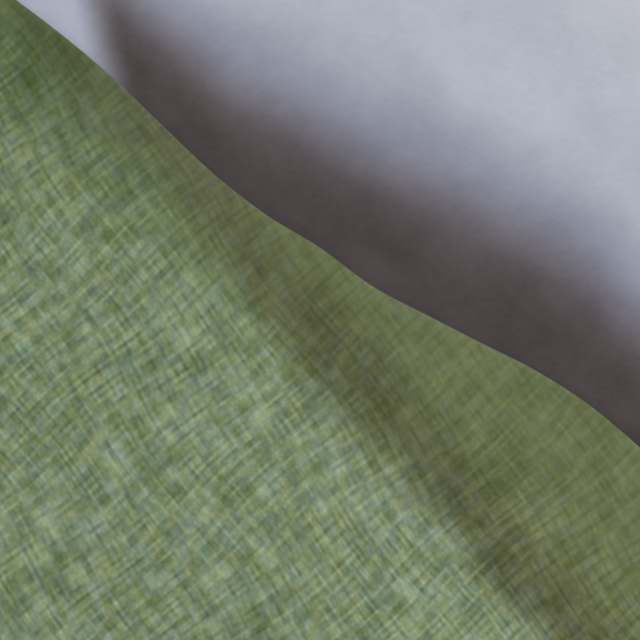
A Shadertoy shader for this texture:

```glsl
// Green woven cloth draped diagonally before a pale plaster wall.
// A spline gives the cloth's upper rim, soft ramps give the wall shadow and folds,
// and stretched noise with cellular flecks gives the weave.

float hash(vec2 p) {
    vec3 q = fract(vec3(p.xyx) * 0.1031);
    q += dot(q, q.yzx + 33.33);
    return fract((q.x + q.y) * q.z);
}

float valueNoise(vec2 p) {
    vec2 i = floor(p), f = fract(p);
    f = f * f * (3.0 - 2.0 * f);
    return mix(mix(hash(i), hash(i + vec2(1, 0)), f.x),
               mix(hash(i + vec2(0, 1)), hash(i + vec2(1, 1)), f.x), f.y);
}

// Distance to the nearest scattered point
float cellular(vec2 p) {
    vec2 i = floor(p);
    float nearest = 2.0;
    for (int y = -1; y <= 1; y++)
    for (int x = -1; x <= 1; x++) {
        vec2 c = i + vec2(x, y);
        nearest = min(nearest, length(c + vec2(hash(c), hash(c + 71.0)) - p));
    }
    return nearest;
}

float layered(vec2 p) {
    float sum = 0.0, amp = 0.5;
    for (int k = 0; k < 4; k++) {
        sum += amp * (valueNoise(p) - 0.5);
        p = mat2(1.6, 1.2, -1.2, 1.6) * p + 17.0;
        amp *= 0.55;
    }
    return sum;
}

// Height of the cloth's rim: Catmull-Rom through evenly spaced knots
float rimHeight(float x) {
    float knots[15] = float[15](1.075, 1.018, 0.956, 0.887, 0.808, 0.729, 0.664,
        0.613, 0.552, 0.508, 0.465, 0.423, 0.370, 0.301, 0.225);
    float t = clamp(x, 0.0, 0.9999) * 12.0;
    int k = int(t);
    float f = fract(t);
    float a = knots[k], b = knots[k + 1], c = knots[k + 2], d = knots[k + 3];
    return b + 0.5 * f * (c - a + f * (2.0 * a - 5.0 * b + 4.0 * c - d
             + f * (3.0 * (b - c) + d - a)));
}

vec3 wallColor(vec2 p, float above) {
    // Shadow band follows the rim and widens to the right
    float reach = above / mix(0.74, 1.04, smoothstep(0.15, 0.7, p.x));
    reach += 0.06 * layered(p * 5.0);
    float left = 1.0 - smoothstep(0.105, 0.185, p.x - 0.25 * (1.0 - p.y));
    vec3 col = mix(vec3(0.29, 0.265, 0.265), vec3(0.37, 0.345, 0.355),
                   smoothstep(0.06, 0.18, reach));
    col = mix(col, vec3(0.53, 0.54, 0.60), smoothstep(0.13, 0.27, reach));
    col = mix(col, vec3(0.69, 0.71, 0.755), smoothstep(0.22, 0.40, reach));
    col = mix(col, vec3(0.74, 0.75, 0.775), smoothstep(0.42, 0.75, reach));
    col = mix(col, vec3(0.66, 0.68, 0.74), left);
    // Plaster mottling and fine grain
    col += 0.06 * layered(p * 14.0) + 0.025 * layered(p * vec2(110.0, 160.0));
    return col;
}

vec3 clothColor(vec2 p, float above) {
    // Signed distance from the long crease; positive lies to its right
    float crease = (p.y - 0.74 + 1.18 * (p.x - 0.234)) / 1.55;
    crease += 0.012 * sin(p.x * 17.0) + 0.05 * layered(p * 6.0);
    float right = smoothstep(-0.05, 0.035, crease);
    float depth = smoothstep(0.0, 0.36, -above);

    vec3 lit = mix(vec3(0.36, 0.42, 0.29), vec3(0.455, 0.515, 0.395), depth);
    lit += 0.035 * exp(-pow((crease + 0.09) / 0.07, 2.0)) * smoothstep(0.8, 0.5, p.y);
    vec3 olive = mix(vec3(0.355, 0.375, 0.265), vec3(0.40, 0.435, 0.30),
                     smoothstep(0.03, 0.15, crease));
    vec3 col = mix(lit, olive, right);
    col = mix(col, vec3(0.31, 0.37, 0.24), 0.6 * smoothstep(0.75, 1.0, p.y));

    // Weave frame, gently bent by the folds
    vec2 w = p + 0.008 * vec2(sin(p.y * 19.0 + p.x * 7.0), sin(p.x * 15.0 - p.y * 9.0));
    float along = dot(w, vec2(0.65, -0.76)), across = dot(w, vec2(0.82, 0.57));
    float warp = valueNoise(vec2(along * 28.0, across * 190.0)) - 0.5;
    float weft = valueNoise(vec2(along * 180.0, across * 32.0) + 40.0) - 0.5;
    float slub = valueNoise(vec2(along * 22.0, across * 60.0) + 90.0) - 0.5;
    float fleck = 0.45 - cellular(vec2(along * 95.0, across * 130.0));
    float strength = mix(0.55, 1.0, depth) * mix(1.0, 0.7, right);
    col += strength * (0.11 * warp + 0.13 * weft + 0.05 * slub + 0.07 * fleck);

    // Yellow and blue-grey dye variation
    float dye = valueNoise(vec2(along * 75.0, across * 85.0) + 7.0) - 0.5;
    col += strength * dye * vec3(0.035, 0.015, -0.065);
    col += 0.07 * layered(p * 12.0);
    // Thin worn light on the rim
    return col + 0.03 * exp(above * 220.0);
}

void mainImage(out vec4 fragColor, in vec2 fragCoord) {
    vec2 p = fragCoord / iResolution.xy;
    float above = p.y - rimHeight(p.x);
    float soft = 1.3 / iResolution.y;
    vec3 wall = wallColor(p, max(above, 0.0));
    wall *= 1.0 - 0.08 * exp(-max(above, 0.0) * 90.0);
    vec3 cloth = clothColor(p, min(above, 0.0));
    fragColor = vec4(mix(cloth, wall, smoothstep(-soft, soft, above)), 1.0);
}
```
